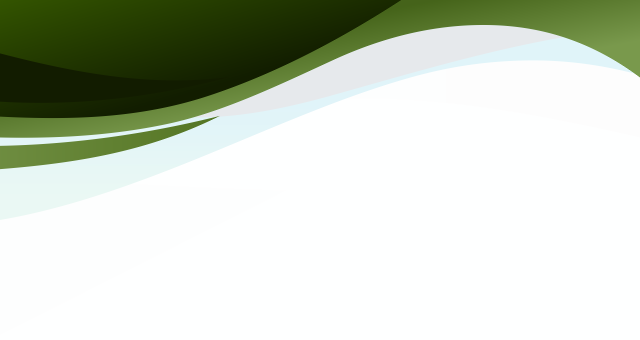
Give the GLSL for this background, as a WebGL 1 fragment shader.

```glsl
precision highp float;
// Sweeping green waves with a pale cyan and grey ribbon over a white page.

uniform vec2 u_resolution;

#define PAGE        vec3(0.998, 0.999, 0.999)
#define PAGE_SHADE  vec3(0.991, 0.992, 0.992)
#define MINT        vec3(0.918, 0.973, 0.955)
#define CYAN        vec3(0.880, 0.957, 0.975)
#define GREY        vec3(0.902, 0.914, 0.926)
#define GREEN_LOW   vec3(0.270, 0.390, 0.100)
#define GREEN_HIGH  vec3(0.475, 0.600, 0.300)
#define LEAF_ROOT   vec3(0.430, 0.550, 0.250)
#define LEAF_TIP    vec3(0.330, 0.460, 0.140)
#define DEEP_LIGHT  vec3(0.200, 0.330, 0.000)
#define DEEP_DARK   vec3(0.070, 0.115, 0.000)
#define BLADE       vec3(0.072, 0.110, 0.000)

// Cubic arc between two knots, each given as (x, height, slope).
float arc(float x, vec3 a, vec3 b) {
    float h = b.x - a.x;
    float t = clamp((x - a.x) / h, 0.0, 1.0);
    float s = 1.0 - t;
    return s * s * ((1.0 + 2.0 * t) * a.y + t * h * a.z)
         + t * t * ((1.0 + 2.0 * s) * b.y - s * h * b.z);
}

// Two arcs joined smoothly at the middle knot.
float wave(float x, vec3 a, vec3 b, vec3 c) {
    return x < b.x ? arc(x, a, b) : arc(x, b, c);
}

// Smooth coverage of the area above a curve; y runs downward.
float above(float y, float curve) {
    return clamp((curve - y) * u_resolution.y + 0.5, 0.0, 1.0);
}

// Smooth coverage between an upper and a lower curve.
float between(float y, float top, float bottom) {
    return max(above(y, bottom) - above(y, top), 0.0);
}

// Lower edge of the pale ribbon.
float ribbonEdge(float x) {
    vec3 middle = vec3(0.651, 0.223, -0.508);
    return x < middle.x
        ? wave(x, vec3(0.0, 0.647, -0.32), vec3(0.3255, 0.4534, -0.772), middle)
        : wave(x, middle, vec3(0.8333, 0.1777, 0.0), vec3(1.0, 0.2206, 0.508));
}

// Lower edge of the light green band.
float greenEdge(float x) {
    vec3 middle = vec3(0.5208, 0.1765, -0.866);
    return x < middle.x
        ? wave(x, vec3(0.0, 0.4044, 0.04), vec3(0.2604, 0.365, -0.395), middle)
        : wave(x, middle, vec3(0.7552, 0.0735, 0.0), vec3(1.0, 0.228, 1.41));
}

void main() {
    vec2 p = gl_FragCoord.xy / u_resolution;
    p.y = 1.0 - p.y;
    float x = p.x, y = p.y;

    // Page with two faint shaded wedges
    float ribbon = ribbonEdge(x);
    float rightWedge = between(y, ribbon,
        arc(x, vec3(0.56, 0.289, 0.0), vec3(1.0, 0.404, 0.43)));
    float leftWedge = between(y,
        arc(x, vec3(0.0, 0.53, 0.0), vec3(0.447, 0.56, 0.04)),
        arc(x, vec3(0.0, 0.985, -0.95), vec3(0.447, 0.56, -0.95)));
    vec3 color = mix(PAGE, PAGE_SHADE, max(rightWedge * x, leftWedge * 0.6));

    // Pale ribbon and its grey upper fold
    vec3 ribbonColor = mix(CYAN, MINT, smoothstep(0.3, 0.62, y));
    color = mix(color, ribbonColor, above(y, ribbon));
    float fold = wave(x, vec3(0.306, 0.3456, 0.0),
        vec3(0.5208, 0.2794, -0.527), vec3(0.8854, 0.1078, -0.32));
    float green = greenEdge(x);
    color = mix(color, GREY, between(y, green, fold));

    // Slender leaf under the green band
    float leaf = between(y,
        arc(x, vec3(0.0, 0.429, -0.038), vec3(0.3438, 0.3407, -0.47)),
        arc(x, vec3(0.0, 0.4975, -0.15), vec3(0.3438, 0.3407, -0.94)));
    color = mix(color, mix(LEAF_ROOT, LEAF_TIP, min(x / 0.3438, 1.0)), leaf);

    // Light green band
    float glow = clamp(1.55 * x + 4.25 * y - 1.06, 0.0, 1.0);
    color = mix(color, mix(GREEN_LOW, GREEN_HIGH, glow), above(y, green));

    // Deep green corner, darker toward its lower edge
    float deepEdge = wave(x, vec3(0.0, 0.343, 0.094),
        vec3(0.3255, 0.282, -0.62), vec3(0.64, -0.016, -1.24));
    float shade = clamp(1.26 * x + 2.3 * y, 0.0, 1.0);
    color = mix(color, mix(DEEP_LIGHT, DEEP_DARK, shade), above(y, deepEdge));

    // Near-black blade across the corner
    float blade = between(y,
        arc(x, vec3(0.0, 0.157, 0.49), vec3(0.3607, 0.2255, -0.264)),
        arc(x, vec3(0.0, 0.299, 0.113), vec3(0.3607, 0.2255, -0.51)));
    color = mix(color, BLADE, blade);

    gl_FragColor = vec4(color, 1.0);
}
```
